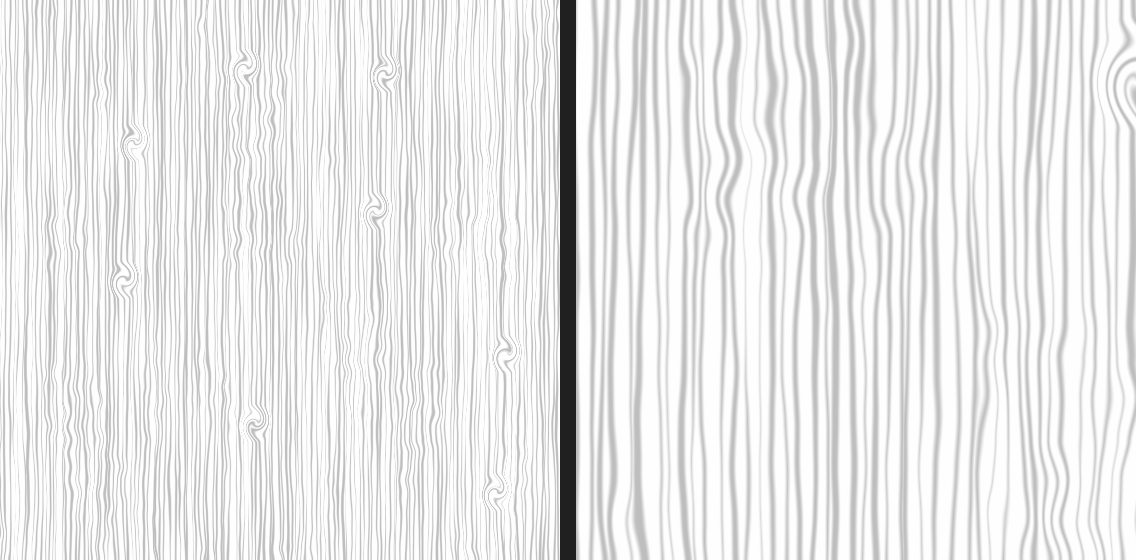
Left, the full canvas; right, a detail of the centre.
A three.js fragment shader for this texture:

```glsl
// Pale wood grain: thin grey vertical fibres on white with a few swirled knots.
// Each fibre lives in a lane, drifting and swelling along its length by noise;
// the plane is wrinkled by shared noise and twisted around scattered knots.

varying vec2 vUv;

const vec3 PAPER_COLOR = vec3(0.995);
const vec3 FIBRE_COLOR = vec3(0.745);

const float LANES = 130.0;           // fibres across the canvas
const float THIN_HALF_WIDTH = 0.0004;
const float THICK_HALF_WIDTH = 0.0018;
const float SWELL = 0.0017;          // change of width along a fibre
const float SOFTNESS = 0.0014;       // half width of the blurred edge

const float LANE_JITTER = 0.5;       // offsets in lane widths
const float DRIFT = 0.5;
const float TREMOR = 0.2;

const float BEND = 0.006;            // shared warps, in canvas units
const float WRINKLE = 0.008;

const int KNOT_COUNT = 8;
const float KNOT_RADIUS = 0.036;
const float KNOT_TWIST = 3.3;
const float KNOT_ZOOM = 0.7;
const vec2 KNOT_START = vec2(0.43, 0.93);
const vec2 KNOT_STEP = vec2(0.7549, 0.5698);

float hash(vec2 p) {
  vec3 q = fract(p.xyx * vec3(0.1031, 0.1030, 0.0973));
  q += dot(q, q.yzx + 33.33);
  return fract((q.x + q.y) * q.z);
}

// Smooth value noise from 0 to 1
float noise(vec2 p) {
  vec2 cell = floor(p);
  vec2 f = fract(p);
  f = f * f * (3.0 - 2.0 * f);
  float low = mix(hash(cell), hash(cell + vec2(1.0, 0.0)), f.x);
  float high = mix(hash(cell + vec2(0.0, 1.0)), hash(cell + vec2(1.0)), f.x);
  return mix(low, high, f.y);
}

float signedNoise(vec2 p) {
  return noise(p) - 0.5;
}

// Twist the plane around scattered centres
vec2 twistKnots(vec2 p) {
  for (int i = 0; i < KNOT_COUNT; i++) {
    vec2 center = mix(vec2(0.06), vec2(0.94), fract(KNOT_START + float(i) * KNOT_STEP));
    vec2 arm = p - center;
    float core = max(1.0 - length(arm) / KNOT_RADIUS, 0.0);
    float angle = KNOT_TWIST * core * core;
    float c = cos(angle);
    float s = sin(angle);
    float zoom = mix(1.0, KNOT_ZOOM, smoothstep(0.0, 0.6, core));
    p = center + mat2(c, s, -s, c) * arm * zoom;
  }
  return p;
}

// Broad bends everywhere, tight wrinkles only in patches
vec2 warpGrain(vec2 p) {
  float patchMask = smoothstep(0.6, 0.85, noise(p * vec2(22.0, 7.0) + 40.0));
  p.x += BEND * signedNoise(p * vec2(28.0, 9.0) + 10.0);
  p.x += WRINKLE * patchMask * signedNoise(p * vec2(50.0, 42.0) + 70.0);
  return p;
}

// Darkness of one fibre, given its lane number
float fibreInk(vec2 p, float lane) {
  float row = lane + 200.0;
  float offset = LANE_JITTER * (hash(vec2(row, 3.0)) - 0.5);
  offset += DRIFT * signedNoise(vec2(row, p.y * 13.0 + 20.0));
  offset += TREMOR * signedNoise(vec2(row, p.y * 36.0 + 90.0));
  float halfWidth = mix(THIN_HALF_WIDTH, THICK_HALF_WIDTH, hash(vec2(row, 7.0)));
  halfWidth += SWELL * signedNoise(vec2(row, p.y * 8.0 + 150.0));
  float dist = abs(p.x - (lane + 0.5 + offset) / LANES);
  return 1.0 - smoothstep(halfWidth - SOFTNESS, halfWidth + SOFTNESS, dist);
}

void main() {
  vec2 p = warpGrain(twistKnots(vUv));
  float lane = floor(p.x * LANES);

  // Neighbouring fibres may drift into this lane
  float ink = 0.0;
  for (int i = -1; i <= 1; i++) {
    ink = max(ink, fibreInk(p, lane + float(i)));
  }

  gl_FragColor = vec4(mix(PAPER_COLOR, FIBRE_COLOR, ink), 1.0);
}
```
